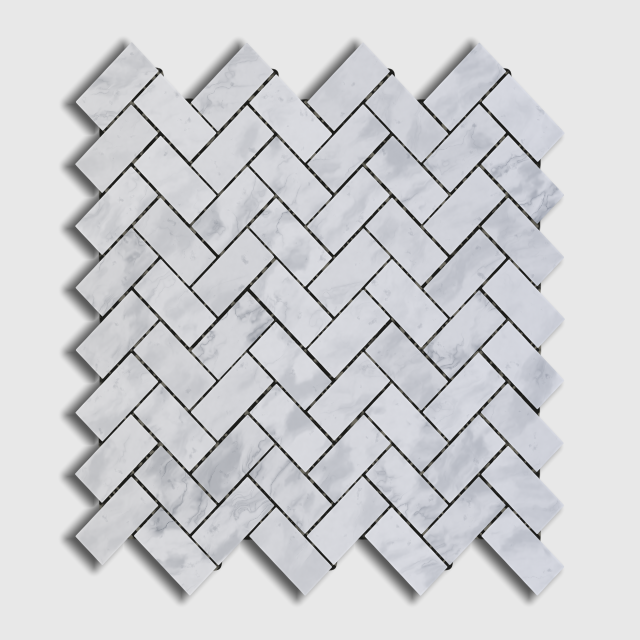
Write a Shadertoy shader that draws this pattern.

```glsl
// A sheet of marble herringbone mosaic lying on a pale ground.
// Two 2:1 bricks, one rising and one falling, repeat on a skewed lattice;
// noise draws the veins. The plain margin wraps, so the canvas tiles.

#define COLUMNS 4
#define ROWS 8
#define ORIGIN vec2(0.1146, 0.840)
#define HALF_DIAGONAL vec2(0.0453, 0.0484)
#define HALF_GAP 0.031
#define JITTER 0.026
#define CORNER 0.025
#define SHADOW_SHIFT vec2(0.013, 0.004)
#define SHADOW_STRENGTH 0.62
#define GROUND vec3(0.91)
#define MARBLE vec3(0.832, 0.837, 0.858)
#define VEIN vec3(0.53, 0.55, 0.59)

float hash(vec2 p) {
    return fract(sin(dot(p, vec2(127.1, 311.7))) * 43758.5453);
}

float noise(vec2 p) {
    vec2 i = floor(p), f = fract(p);
    f = f * f * (3.0 - 2.0 * f);
    return mix(mix(hash(i), hash(i + vec2(1, 0)), f.x),
               mix(hash(i + vec2(0, 1)), hash(i + vec2(1, 1)), f.x), f.y);
}

float fbm(vec2 p) {
    float sum = 0.0, amplitude = 0.533;
    for (int i = 0; i < 4; i++) {
        sum += amplitude * noise(p);
        p = mat2(1.6, 1.2, -1.2, 1.6) * p + 7.3;
        amplitude *= 0.5;
    }
    return sum;
}

float roundBox(vec2 p, vec2 halfSize) {
    vec2 q = abs(p) - halfSize + CORNER;
    return length(max(q, 0.0)) + min(max(q.x, q.y), 0.0) - CORNER;
}

// Canvas to brick axes: x runs up-right, y runs down-right, brick width is 1
vec2 brickAxes(vec2 uv) {
    vec2 d = (uv - ORIGIN) / HALF_DIAGONAL;
    return 0.5 * vec2(d.x + d.y, d.x - d.y);
}

// Distances to the nearest and second nearest brick; id and centre of the nearest
vec2 nearestBricks(vec2 p, out vec2 id, out vec2 centre) {
    vec2 dist = vec2(9.0);
    id = vec2(0.0);
    centre = vec2(0.0);
    for (int m = 0; m < COLUMNS; m++)
    for (int kind = 0; kind < 2; kind++) {
        float k = float(kind);
        float middleRow = round(0.5 * (0.5 - k - (p.x - p.y)));
        for (int step = -1; step <= 1; step++) {
            float n = middleRow + float(step);
            if (n < 0.0 || n >= float(ROWS)) continue;
            vec2 brick = vec2(2.0 * float(m) + k, n);
            vec2 c = mix(vec2(1.0, 0.5), vec2(1.5, 2.0), k)
                   + 2.0 * float(m) + n * vec2(-1.0, 1.0);
            c += JITTER * (vec2(hash(brick + 3.1), hash(brick + 8.7)) - 0.5);
            vec2 halfSize = mix(vec2(1.0, 0.5), vec2(0.5, 1.0), k) - HALF_GAP;
            float d = roundBox(p - c, halfSize);
            if (d < dist.x) {
                dist = vec2(d, dist.x);
                id = brick;
                centre = c;
            } else dist.y = min(dist.y, d);
        }
    }
    return dist;
}

vec3 marble(vec2 p, vec2 id) {
    float seed = hash(id + 0.5), boldness = hash(id + 21.3);
    float turn = 1.1 * (hash(id + 5.9) - 0.5);
    vec2 q = mat2(cos(turn), sin(turn), -sin(turn), cos(turn)) * p;
    q += 40.0 * vec2(seed, hash(id + 13.7));
    float warp = fbm(q * 1.7);
    float cloud = smoothstep(0.42, 0.78, fbm(q * vec2(1.1, 2.3) + warp));
    float ridge = 1.0 - abs(2.0 * fbm(q * vec2(0.8, 2.1) + 1.5 * warp + 9.0) - 1.0);
    float streak = pow(ridge, 12.0) * smoothstep(0.35, 0.7, noise(q * 1.6 + 4.0));
    float speck = smoothstep(0.70, 0.9, fbm(q * 5.0 + 17.0));
    float vein = cloud * mix(0.12, 0.42, boldness)
               + streak * mix(0.08, 0.55, boldness * boldness) + 0.3 * speck;
    vec3 stone = mix(MARBLE, VEIN, min(vein, 0.9));
    return stone + 0.035 * (seed - 0.5) + 0.02 * (fbm(q * 9.0) - 0.5);
}

void mainImage(out vec4 fragColor, in vec2 fragCoord) {
    vec2 uv = fragCoord / iResolution.xy;
    vec2 p = brickAxes(uv), id, centre, otherId, otherCentre;
    float pixel = 1.0 / (iResolution.y * length(HALF_DIAGONAL));
    vec2 dist = nearestBricks(p, id, centre);

    // Soft shadow falling to the left
    float shadowDist = nearestBricks(brickAxes(uv + SHADOW_SHIFT), otherId, otherCentre).x;
    float shade = 1.0 - smoothstep(-0.16, 0.24, shadowDist);
    vec3 color = GROUND * (1.0 - SHADOW_STRENGTH * shade);

    // Dark joints with a speckled mesh, only between neighbouring bricks
    float fleck = smoothstep(0.45, 0.9, noise(p * 15.0));
    vec3 joint = mix(vec3(0.11, 0.11, 0.10), vec3(0.42, 0.41, 0.37), fleck);
    color = mix(color, joint, 1.0 - smoothstep(0.14, 0.20, dist.x + dist.y));

    // Stone, cooler to the right, with a faint polished rim
    vec3 stone = marble(p - centre, id);
    stone += vec3(0.012, 0.006, -0.012) * (0.5 - uv.x) * 2.0;
    stone += 0.025 * smoothstep(-0.06, -0.01, dist.x);
    color = mix(color, stone, clamp(0.5 - dist.x / pixel, 0.0, 1.0));

    fragColor = vec4(color, 1.0);
}
```
